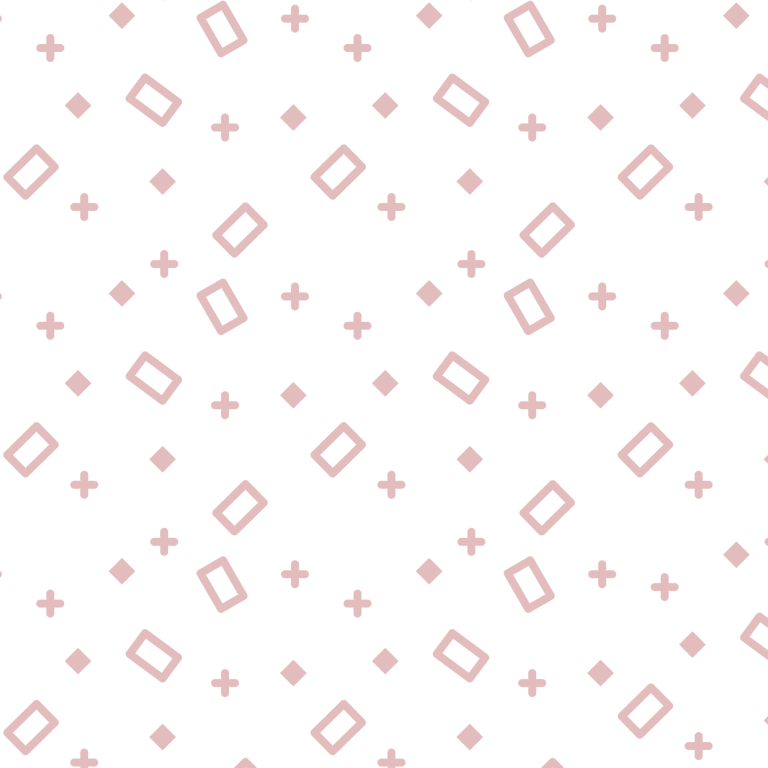
Reproduce this pattern procedurally as a three.js fragment shader.

```glsl
varying vec2 vUv;

// Offset from the nearest repeat of a motif centred at c in its tile
vec2 repeatAt(vec2 p, vec2 c) {
  vec2 tile = vec2(0.4, 0.3617);
  vec2 id = floor((p - c) / tile + 0.5);
  vec2 q = p - c - id * tile;
  // The third tile of the third row sits slightly higher
  if (id.x > 1.5 && id.y > 1.5) q.y += 0.0215;
  return q;
}

vec2 rotate(vec2 p, float degrees) {
  float a = radians(degrees);
  return vec2(cos(a) * p.x + sin(a) * p.y, cos(a) * p.y - sin(a) * p.x);
}

float box(vec2 p, vec2 halfSize) {
  vec2 d = abs(p) - halfSize;
  return length(max(d, 0.0)) + min(max(d.x, d.y), 0.0);
}

// Two crossed strokes with round ends
float plusSign(vec2 p) {
  p = abs(p);
  if (p.y > p.x) p = p.yx;
  return length(vec2(max(p.x - 0.013, 0.0), p.y)) - 0.0052;
}

float diamond(vec2 p) {
  return box(rotate(p, 45.0), vec2(0.0113)) - 0.001;
}

// Outlined rectangle with round outer corners
float frame(vec2 p, float degrees) {
  return abs(box(rotate(p, degrees), vec2(0.0267, 0.0169))) - 0.0052;
}

void main() {
  // Tiles are laid out from the top edge down
  vec2 p = vec2(vUv.x, 1.0 - vUv.y);

  float d = plusSign(repeatAt(p, vec2(0.0655, 0.0625)));
  d = min(d, plusSign(repeatAt(p, vec2(0.3841, 0.0243))));
  d = min(d, plusSign(repeatAt(p, vec2(0.2930, 0.1660))));
  d = min(d, plusSign(repeatAt(p, vec2(0.1097, 0.2695))));
  d = min(d, plusSign(repeatAt(p, vec2(0.2138, 0.3438))));

  d = min(d, diamond(repeatAt(p, vec2(0.1588, 0.0204))));
  d = min(d, diamond(repeatAt(p, vec2(0.1016, 0.1374))));
  d = min(d, diamond(repeatAt(p, vec2(0.3820, 0.1530))));
  d = min(d, diamond(repeatAt(p, vec2(0.2117, 0.2363))));

  d = min(d, frame(repeatAt(p, vec2(0.2891, 0.0378)), 60.0));
  d = min(d, frame(repeatAt(p, vec2(0.2003, 0.1305)), 36.5));
  d = min(d, frame(repeatAt(p, vec2(0.0404, 0.2240)), -44.5));
  d = min(d, frame(repeatAt(p, vec2(0.3125, 0.2995)), -44.5));

  vec3 pink = vec3(0.89, 0.74, 0.74);
  float ink = 1.0 - smoothstep(-0.001, 0.001, d);
  gl_FragColor = vec4(mix(vec3(1.0), pink, ink), 1.0);
}
```
